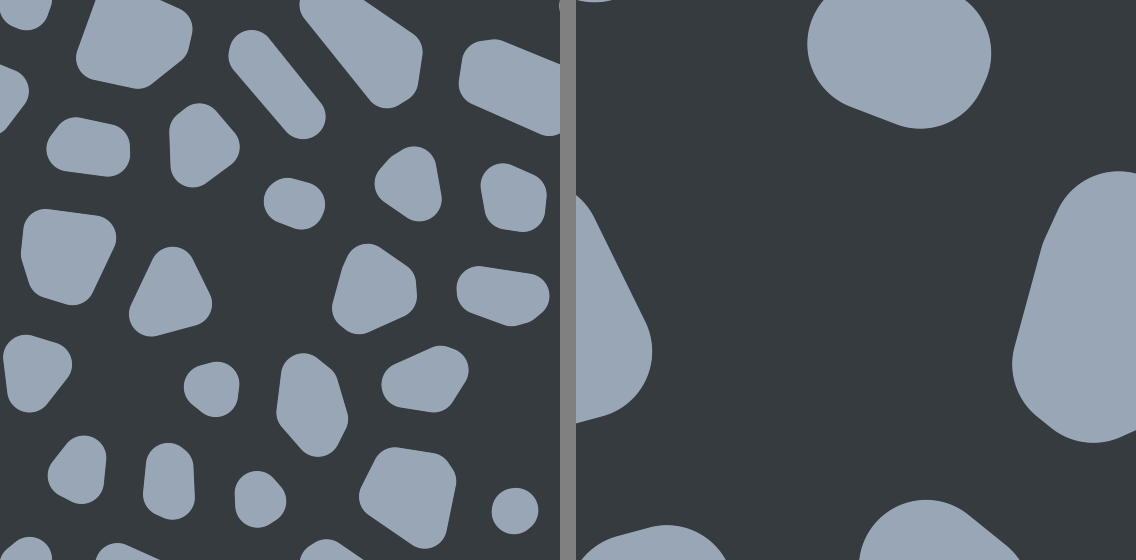
Left, the full canvas; right, a detail of the centre.
A WebGL 1 fragment shader for this pattern:

```glsl
precision highp float;
// Rounded pale stones: inset Voronoi cells with wide dark joints.
uniform vec2 u_resolution;

const float GRID = 5.0;          // seeds per canvas side
const float CORNER = 0.2;        // corner radius, in grid cells
const float HALF_JOINT = 0.178;  // half the narrowest joint, in grid cells

vec2 hash2(vec2 cell) {
  vec2 k = mod(cell, GRID) + 1.0;
  return fract(sin(vec2(dot(k, vec2(127.1, 311.7)),
                        dot(k, vec2(269.5, 183.3)))) * 43758.5);
}

vec2 seedPoint(vec2 cell) {
  return cell + hash2(cell);
}

// Offset of the i-th cell in a 5 by 5 neighbourhood
vec2 neighbour(int i) {
  float k = float(i);
  float row = floor((k + 0.5) / 5.0);
  return vec2(k - 5.0 * row, row) - 2.0;
}

vec2 nearestCell(vec2 p) {
  vec2 best = floor(p);
  float bestDist = 1e5;
  for (int i = 0; i < 25; i++) {
    vec2 cell = floor(p) + neighbour(i);
    float d = distance(p, seedPoint(cell));
    if (d < bestDist) {
      bestDist = d;
      best = cell;
    }
  }
  return best;
}

// Signed distance to the stone around p: finds the closest point of the inset
// cell by adding its half-planes one at a time, then rounds by CORNER.
float stoneDistance(vec2 p) {
  vec2 cell = nearestCell(p);
  vec2 seed = seedPoint(cell);
  vec2 v = p - seed;
  vec2 closest = v;
  vec2 normal[25];
  float bound[25];

  for (int i = 0; i < 25; i++) {
    vec2 toSeed = seedPoint(cell + neighbour(i)) - seed;
    float len = length(toSeed);
    bool isSelf = i == 12;
    vec2 n = isSelf ? vec2(0.0) : toSeed / max(len, 1e-4);
    float b = isSelf ? 1.0 : 0.5 * len - HALF_JOINT - CORNER;
    normal[i] = n;
    bound[i] = b;

    if (dot(closest, n) > b) {
      // Slide along the violated edge, clipped by the earlier ones
      vec2 base = v - n * (dot(v, n) - b);
      vec2 tangent = vec2(-n.y, n.x);
      float lo = -1e3;
      float hi = 1e3;
      for (int j = 0; j < 25; j++) {
        if (j >= i) break;
        float slope = dot(tangent, normal[j]);
        float room = bound[j] - dot(base, normal[j]);
        if (slope > 1e-5) hi = min(hi, room / slope);
        else if (slope < -1e-5) lo = max(lo, room / slope);
        else if (room < 0.0) hi = -1e4;
      }
      if (lo > hi) return 1.0;  // cell too small to hold a stone
      closest = base + tangent * clamp(0.0, lo, hi);
    }
  }
  return distance(v, closest) - CORNER;
}

void main() {
  float side = min(u_resolution.x, u_resolution.y);
  vec2 p = gl_FragCoord.xy / side * GRID;
  float edge = 0.6 * GRID / side;

  vec3 ground = vec3(0.21, 0.23, 0.25);
  vec3 stone = vec3(0.60, 0.65, 0.71);
  float cover = 1.0 - smoothstep(-edge, edge, stoneDistance(p));
  gl_FragColor = vec4(mix(ground, stone, cover), 1.0);
}
```
